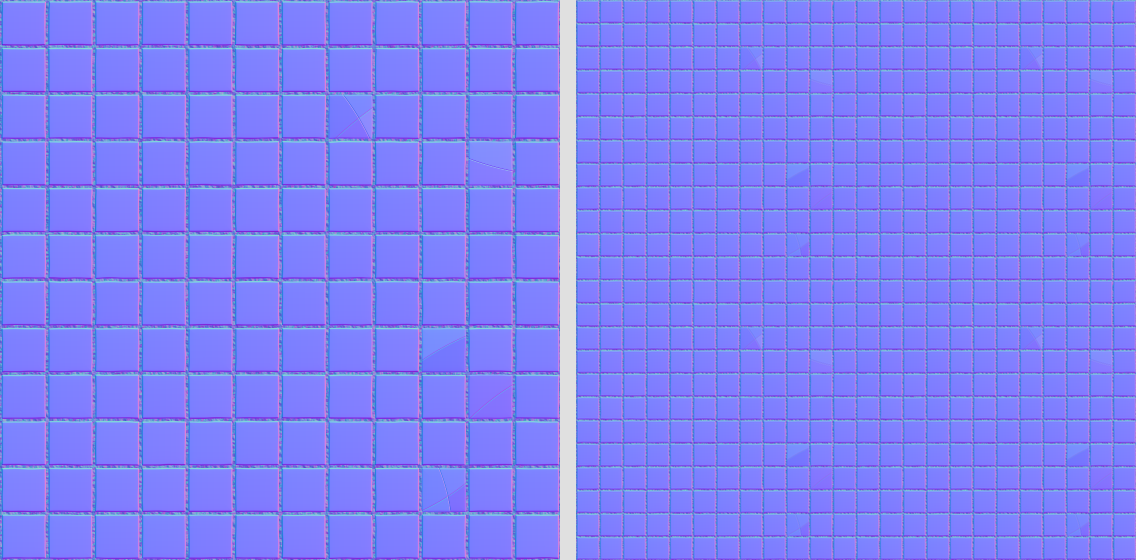
Left, the tile; right, the same tile 2 across and 2 down.
Give the GLSL for this texture map, as a Shadertoy shader.

```glsl
#define TILES 12.0          // tiles across and down
#define GROUT 0.028         // half width of the joint, in tiles
#define CORNER 0.03         // corner radius of a tile
#define BEVEL_WIDTH 0.028
#define BEVEL_SLOPE 1.0
#define WOBBLE 0.005        // unevenness of the tile edges
#define ROUGHNESS 0.4       // slope of the grout grain
#define GROUT_DULLNESS 0.74 // normal length left by grain too fine to resolve
#define GRAIN 12.0          // grout grains per tile
#define CRACKED 6           // number of broken tiles
#define SHARD_TILT 0.22
#define CRACK_WIDTH 0.008

vec2 hash2(vec2 p) {
    uvec2 v = uvec2(ivec2(p)) * 1664525u + 1013904223u;
    v.x += v.y * 1664525u;
    v.y += v.x * 1664525u;
    v ^= v >> 16u;
    v.x += v.y * 1664525u;
    v.y += v.x * 1664525u;
    v ^= v >> 16u;
    return vec2(v & 65535u) / 65536.0;
}

vec2 latticeGradient(vec2 cell, float period) {
    float angle = 6.2832 * hash2(mod(cell, period)).x;
    return vec2(cos(angle), sin(angle));
}

// Analytic slope of gradient noise that wraps after "period" cells
vec2 noiseSlope(vec2 p, float period) {
    vec2 i = floor(p), f = p - i;
    vec2 u = f * f * f * (f * (f * 6.0 - 15.0) + 10.0);
    vec2 du = 30.0 * f * f * (f - 1.0) * (f - 1.0);
    vec2 e = vec2(1.0, 0.0);
    vec2 ga = latticeGradient(i, period);
    vec2 gb = latticeGradient(i + e.xy, period);
    vec2 gc = latticeGradient(i + e.yx, period);
    vec2 gd = latticeGradient(i + e.xx, period);
    float a = dot(ga, f), b = dot(gb, f - e.xy);
    float c = dot(gc, f - e.yx), d = dot(gd, f - e.xx);
    vec2 blended = mix(mix(ga, gb, u.x), mix(gc, gd, u.x), u.y);
    return blended + du * (u.yx * (a - b - c + d) + vec2(b, c) - a);
}

// Signed distance to a rounded tile; "outward" receives its direction
float tileDistance(vec2 c, out vec2 outward) {
    vec2 q = abs(c) - (0.5 - GROUT - CORNER);
    vec2 axis = q.x > q.y ? vec2(1.0, 0.0) : vec2(0.0, 1.0);
    vec2 corner = max(q, 0.0);
    outward = sign(c) * (min(q.x, q.y) > 0.0 ? normalize(corner) : axis);
    return length(corner) + min(max(q.x, q.y), 0.0) - CORNER;
}

// Curved cracks split the face into shards that lean different ways
vec2 crackSlope(vec2 c, vec2 seed) {
    vec2 slope = vec2(0.0);
    vec2 shard = seed;
    float firstAngle = 6.2832 * hash2(seed + 31.0).x;
    vec2 centre = 0.4 * (hash2(seed + 47.0) - 0.5);
    int count = hash2(seed + 59.0).x > 0.35 ? 2 : 1;
    for (int i = 0; i < count; i++) {
        vec2 rnd = hash2(seed + 67.0 + float(i));
        float angle = firstAngle + float(i) * (1.1 + 0.8 * rnd.x);
        vec2 across = vec2(cos(angle), sin(angle));
        float along = dot(c - centre, vec2(-across.y, across.x));
        float d = dot(c - centre, across) + 0.3 * (rnd.y - 0.5) * along * along;
        float w = d / CRACK_WIDTH;
        slope -= across * 1.8 * w * exp(-w * w);
        shard += step(0.0, d) * vec2(13.0 + 8.0 * float(i), 5.0);
    }
    return slope + SHARD_TILT * (hash2(shard + 83.0) - 0.5);
}

bool isCracked(vec2 cell) {
    bool found = false;
    for (int i = 0; i < CRACKED; i++) {
        vec2 rnd = hash2(vec2(i, 71));
        found = found || cell == floor(TILES * vec2(0.5 + 0.45 * rnd.x, rnd.y));
    }
    return found;
}

vec3 surfaceColor(vec2 uv) {
    vec2 p = fract(uv - vec2(0.01, 0.0) / TILES) * TILES;
    vec2 cell = floor(p), c = p - cell - 0.5;
    vec2 rnd = hash2(cell + 101.0);
    vec2 wobble = noiseSlope(p * 3.0, TILES * 3.0);
    vec2 outward;
    float inside = -tileDistance(c + WOBBLE * wobble, outward);

    // Tile face and bevel
    bool cracked = isCracked(cell);
    float bevel = smoothstep(-0.006, 0.008, inside)
                * (1.0 - smoothstep(0.4 * BEVEL_WIDTH, 1.3 * BEVEL_WIDTH, inside));
    bevel *= BEVEL_SLOPE * (0.85 + 0.3 * rnd.x) * (cracked ? 0.45 : 1.0);
    vec2 face = 0.06 * c + 0.03 * (rnd - 0.5);
    face += outward * (bevel + 0.07 * exp(-max(inside, 0.0) * 18.0));
    if (cracked) face += crackSlope(c, cell);

    // Grainy grout
    vec2 grout = noiseSlope(p * GRAIN, TILES * GRAIN)
               + 0.7 * noiseSlope(p * GRAIN * 2.0, TILES * GRAIN * 2.0);
    grout = ROUGHNESS * grout - vec2(0.13, 0.0);

    vec3 faceNormal = normalize(vec3(face, 1.0));
    vec3 groutNormal = GROUT_DULLNESS * normalize(vec3(grout, 1.0));
    float onTile = smoothstep(-0.008, 0.006, inside);
    return 0.5 + 0.5 * mix(groutNormal, faceNormal, onTile);
}

void mainImage(out vec4 fragColor, in vec2 fragCoord) {
    // Average a 2 by 2 grid of samples for smooth edges
    vec3 color = vec3(0.0);
    for (int i = 0; i < 4; i++) {
        vec2 offset = 0.5 * vec2(i % 2, i / 2) - 0.25;
        color += 0.25 * surfaceColor((fragCoord + offset) / iResolution.xy);
    }
    fragColor = vec4(color, 1.0);
}
```
